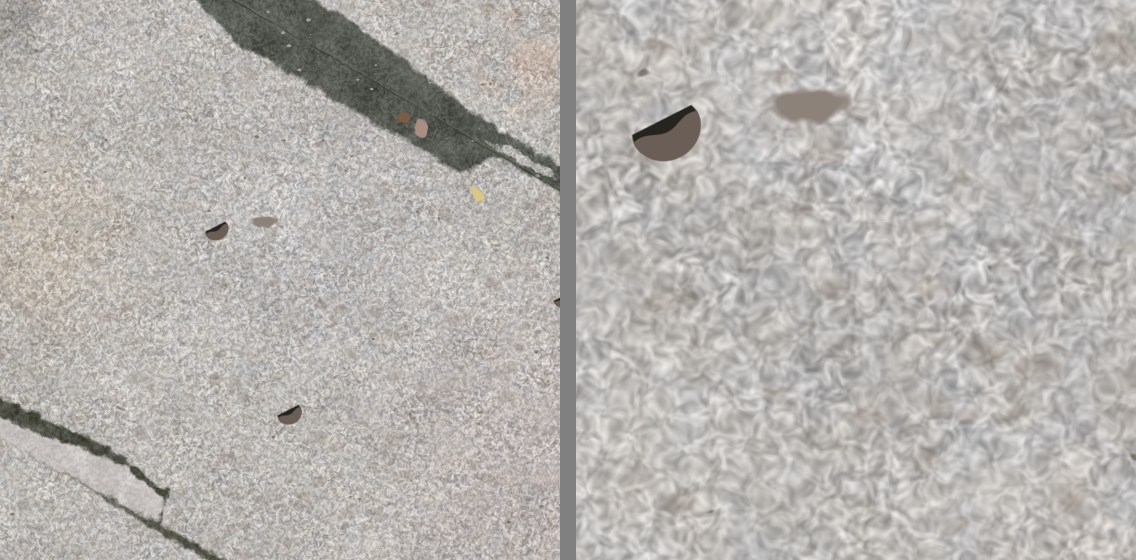
Left: the whole. Right: its middle third, enlarged.
This texture is drawn by a WebGL 2 fragment shader. Its source:

```glsl
#version 300 es
precision highp float;
// Weathered concrete: a grainy slab, a mossy joint, a broken corner and leaves.
// Gradient noise gives grain and stains; distance functions give shapes.
uniform vec2 u_resolution;
out vec4 fragColor;

vec2 hash2(vec2 cell) {
  uvec2 q = uvec2(ivec2(cell) + 4096);
  uint h = (q.x * 15973u) ^ (q.y * 38119u);
  h = (h ^ (h >> 15)) * 739391u;
  h = (h ^ (h >> 13)) * 668265u;
  h ^= h >> 16;
  return vec2(h & 4095u, (h >> 12) & 4095u) / 4096.0;
}

float slope(vec2 cell, vec2 offset) {
  float angle = 6.2832 * hash2(cell).x;
  return dot(vec2(cos(angle), sin(angle)), offset);
}

float noise(vec2 p) {
  vec2 i = floor(p), f = p - i, e = vec2(1, 0);
  vec2 w = f * f * f * (f * (f * 6.0 - 15.0) + 10.0);
  return mix(mix(slope(i, f), slope(i + e, f - e), w.x),
    mix(slope(i + e.yx, f - e.yx), slope(i + 1.0, f - 1.0), w.x), w.y);
}

float fbm(vec2 p) {
  float sum = 0.0, amp = 1.0;
  for (int i = 0; i < 4; i++) {
    sum += amp * noise(p);
    p = mat2(1.6, 1.2, -1.2, 1.6) * p + 17.3;
    amp *= 0.55;
  }
  return sum;
}

float inside(float d, float soft) { return 1.0 - smoothstep(-soft, soft, d); }

float ellipse(vec2 p, vec2 r) { return (length(p / r) - 1.0) * min(r.x, r.y); }

vec2 turn(vec2 p, float a) { return mat2(cos(a), -sin(a), sin(a), cos(a)) * p; }

float segment(vec2 p, vec2 a, vec2 b) {
  vec2 ab = b - a;
  return length(p - a - ab * clamp(dot(p - a, ab) / dot(ab, ab), 0.0, 1.0));
}

// Coverage of random spots, at most one per cell
float scatter(vec2 p, float density, vec2 radii, float soft) {
  float cover = 0.0;
  for (int k = 0; k < 9; k++) {
    vec2 cell = floor(p) + vec2(k % 3 - 1, k / 3 - 1);
    vec2 kind = hash2(cell + 311.0);
    float d = length((p - cell - hash2(cell)) * vec2(0.85, 1.2)) - mix(radii.x, radii.y, kind.y);
    cover = max(cover, step(kind.x, density) * inside(d, soft));
  }
  return cover;
}

// Patchy grain: crisp flakes between coarse and fine noise
float grainAt(vec2 p) {
  float flake = noise(turn(p, 0.6) * 122.0);
  float sum = 0.08 * flake + 0.055 * (smoothstep(-0.12, 0.12, flake) - 0.5);
  sum += 0.09 * noise(p * 58.0) + 0.16 * noise(turn(p, 1.1) * 232.0);
  return sum * (1.0 + 0.6 * noise(p * 17.0));
}

vec3 spot(vec3 base, vec2 p, vec2 r, vec3 color, float soft) {
  return mix(base, color, inside(ellipse(p, r) + 0.005 * noise(p * 80.0), soft));
}

// Half-round leaf with a shadow along its straight side
vec3 leaf(vec3 base, vec2 p, float r, float px) {
  vec2 q = turn(p, 0.47);
  float shadow = max(ellipse(q, vec2(r, r * 0.8)), q.y - r * 0.28);
  float body = max(ellipse(q, vec2(r, r * 0.9)), q.y + r * 0.1 * cos(q.x / r * 4.0));
  base = mix(base, vec3(0.15, 0.14, 0.12), inside(shadow, px));
  return mix(base, vec3(0.42, 0.37, 0.34), inside(body, px));
}

float stain(vec2 p, float r, float soft) {
  return inside(length(p) - r + 0.09 * fbm(p * 14.0), soft);
}

vec3 concrete(vec2 p, vec2 warped, float grain) {
  vec3 c = vec3(0.735, 0.722, 0.707);
  c += vec3(0.01, -0.008, -0.035) * stain(p - vec2(0.07, 0.56), 0.13, 0.14);
  c += vec3(0.03, -0.025, -0.05) * stain(p - vec2(0.93, 0.89), 0.04, 0.06);
  c += vec3(0.004, -0.012, -0.007) * smoothstep(0.5, 1.0, p.x) * smoothstep(0.6, 0.2, p.y);
  c += vec3(0.0, 0.005, 0.015) * stain(p - vec2(0.58), 0.2, 0.2);
  c -= 0.12 * stain(p - vec2(0.0, 0.97), 0.06, 0.07);
  c += 0.05 * fbm(p * 7.0) + vec3(0.015, 0.0, -0.02) * noise(p * 31.0 + 5.0);
  float pebbles = scatter(warped * 27.0, 0.4, vec2(0.06, 0.34), 0.07);
  c = mix(c + grain, vec3(0.65, 0.615, 0.585) + 0.6 * grain, 0.55 * pebbles);
  float pits = scatter(warped * 38.0 + 70.0, 0.035, vec2(0.04, 0.13), 0.05);
  return mix(c, vec3(0.4, 0.38, 0.34), 0.7 * pits);
}

// Mossy joint falling to the right, with a narrow groove
vec3 joint(vec3 base, vec2 p, float grain, float px) {
  float d = 0.863 * (p.y - 1.0 + 0.585 * (p.x - 0.417));
  float above = mix(0.075, 0.04, smoothstep(0.55, 0.93, p.x));
  float below = 0.004 + 0.058 * smoothstep(0.27, 0.44, p.x) * inside(p.x - 0.855, 0.035);
  float rough = 0.009 * fbm(p * 32.0);
  float moss = inside(abs(d) - (d > 0.0 ? above : below) + rough, 0.005);
  float bare = inside(ellipse(vec2(p.x - 0.93, d - 0.016), vec2(0.05, 0.009)) + rough, 0.002);
  vec3 dark = vec3(0.34, 0.355, 0.325) + 0.09 * fbm(p * 16.0) + 0.5 * grain;
  float chips = scatter(p * 48.0, 0.12, vec2(0.03, 0.18), 0.05);
  dark = mix(dark, vec3(0.72, 0.73, 0.69), 0.75 * chips);
  base = mix(base, dark, moss * (1.0 - 0.9 * bare));
  float wave = d + 0.003 * noise(p * 25.0);
  float worn = 0.6 + 0.7 * noise(p * 23.0);
  base = mix(base, vec3(0.44, 0.44, 0.35), 0.7 * worn * inside(abs(wave - 0.003) - 0.001, px));
  return mix(base, vec3(0.2, 0.21, 0.18), worn * inside(abs(wave) - 0.001, px));
}

// Pale strip between a thick dark crack and a thin one
vec3 brokenCorner(vec3 base, vec2 p, float grain) {
  float rough = 0.008 * fbm(p * 38.0);
  float lower = 0.87 * (p.y - 0.217 + 0.56 * p.x) + rough;
  float rim = p.y - 0.272 + 0.42 * p.x + 0.03 * smoothstep(0.2, 0.3, p.x);
  float strip = inside(max(max(-lower, rim), p.x - 0.295), 0.004);
  base = mix(base, vec3(0.77, 0.75, 0.74) + 0.06 * fbm(p * 24.0) + 0.4 * grain, strip);
  vec3 dark = vec3(0.28, 0.285, 0.24) + 0.12 * fbm(p * 40.0) + 0.4 * grain;
  float grow = smoothstep(0.05, 0.3, p.x);
  base = mix(base, dark, (0.3 + 0.6 * grow) * inside(abs(lower) - 0.007 * grow, 0.004) * step(p.x, 0.42));
  float crack = max(abs(rim) * 0.92, p.x - 0.297) - mix(0.017, 0.004, p.x / 0.3);
  crack = min(crack, segment(p, vec2(0.298, 0.125), vec2(0.287, 0.069)) - 0.002);
  return mix(base, dark, 0.95 * inside(crack + rough, 0.004));
}

void main() {
  float px = 1.0 / min(u_resolution.x, u_resolution.y);
  vec2 p = gl_FragCoord.xy * px;
  vec2 warped = p + 0.005 * vec2(noise(p * 70.0), noise(p * 70.0 + 40.0));
  float grain = grainAt(warped);
  vec3 c = joint(concrete(p, warped, grain), p, grain, px);
  c = brokenCorner(c, p, grain);
  // Leaves and petals
  c = leaf(c, p - vec2(0.387, 0.59), 0.021, px);
  c = leaf(c, p - vec2(0.517, 0.262), 0.022, px);
  c = leaf(c, p - vec2(1.005, 0.466), 0.016, px);
  c = spot(c, p - vec2(0.472, 0.604), vec2(0.023, 0.01), vec3(0.55, 0.51, 0.48), 0.002);
  c = spot(c, p - vec2(0.752, 0.771), vec2(0.012, 0.016), vec3(0.66, 0.56, 0.51), px);
  c = spot(c, p - vec2(0.72, 0.79), vec2(0.012, 0.01), vec3(0.49, 0.36, 0.28), px);
  c = spot(c, turn(p - vec2(0.853, 0.653), -0.9), vec2(0.015, 0.009), vec3(0.86, 0.78, 0.52), px);
  fragColor = vec4(c, 1.0);
}
```
